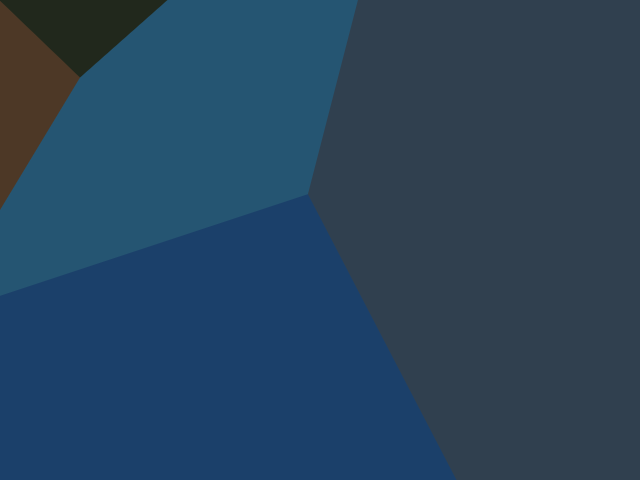
Give the GLSL for this background, as a Shadertoy shader.

```glsl
// Flat background of five straight-edged colour facets meeting at two corners.

// Facet corners and border crossings, in units of the canvas height
#define MAIN_CORNER  vec2(0.6415, 0.5955)
#define SMALL_CORNER vec2(0.1667, 0.8385)
#define TOP_RIGHT    vec2(0.7457, 1.0)
#define TOP_LEFT     vec2(0.3490, 1.0)
#define BOTTOM       vec2(0.9510, 0.0)
#define LEFT_LOW     vec2(0.0, 0.3837)
#define LEFT_MID     vec2(0.0, 0.5625)
#define LEFT_HIGH    vec2(0.0, 0.9985)

const vec3 SLATE = vec3(0.188, 0.251, 0.310);
const vec3 NAVY  = vec3(0.106, 0.251, 0.416);
const vec3 TEAL  = vec3(0.145, 0.333, 0.447);
const vec3 BROWN = vec3(0.302, 0.220, 0.149);
const vec3 MOSS  = vec3(0.129, 0.157, 0.110);

// Signed distance to the line a-b, positive on the left when going from a to b
float leftOf(vec2 p, vec2 a, vec2 b) {
    vec2 along = normalize(b - a);
    vec2 offset = p - a;
    return along.x * offset.y - along.y * offset.x;
}

// Smooth coverage of a facet, one pixel wide at its edge
float coverage(float dist) {
    return clamp(dist * iResolution.y + 0.5, 0.0, 1.0);
}

void mainImage(out vec4 fragColor, in vec2 fragCoord) {
    vec2 p = fragCoord / iResolution.y;

    // Large facets: navy below, slate as a wedge on the right
    float navy = leftOf(p, MAIN_CORNER, LEFT_LOW);
    float slate = min(leftOf(p, TOP_RIGHT, MAIN_CORNER),
                      leftOf(p, MAIN_CORNER, BOTTOM));
    vec3 color = mix(TEAL, NAVY, coverage(navy));
    color = mix(color, SLATE, coverage(slate));

    // Upper left: everything beyond the bent teal edge, split in two
    float outer = max(leftOf(p, LEFT_MID, SMALL_CORNER),
                      leftOf(p, SMALL_CORNER, TOP_LEFT));
    float moss = leftOf(p, LEFT_HIGH, SMALL_CORNER);
    vec3 outerColor = mix(BROWN, MOSS, coverage(moss));
    color = mix(color, outerColor, coverage(outer));

    fragColor = vec4(color, 1.0);
}
```
